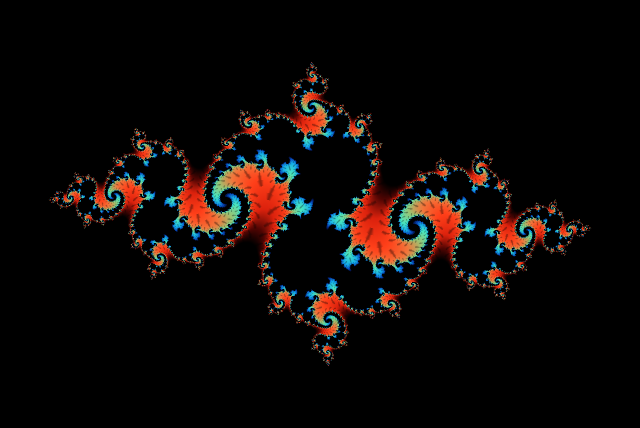
Reproduce this background procedurally as a Shadertoy shader.

```glsl
// Draws a quadratic Julia set: glowing spirals in red, green and blue on black.

#define SEED vec2(-0.8, 0.156)  // constant added at each step
#define VIEW_HEIGHT 2.4         // height of the canvas in the complex plane
#define MAX_STEPS 54
#define BAILOUT 8.0
#define VEIN_DEPTH 0.38         // darkness of the leaf-like veins
#define VEIN_WIDTH 0.35
#define SAMPLES 2               // samples per pixel side
#define STOPS 10

// Colour stops: red, green, blue, escape time
const vec4 PALETTE[STOPS] = vec4[STOPS](
    vec4(0.00, 0.00, 0.00,  9.5),
    vec4(0.32, 0.02, 0.01, 12.5),
    vec4(0.86, 0.13, 0.05, 16.0),
    vec4(1.00, 0.25, 0.10, 20.5),
    vec4(0.95, 0.46, 0.23, 25.0),
    vec4(0.60, 0.77, 0.45, 30.0),
    vec4(0.28, 0.90, 0.75, 36.0),
    vec4(0.08, 0.68, 0.92, 41.0),
    vec4(0.02, 0.28, 0.75, 46.0),
    vec4(0.00, 0.00, 0.12, 52.0));

vec3 escapeColor(float time) {
    vec3 color = PALETTE[0].rgb;
    for (int i = 1; i < STOPS; i++) {
        float blend = (time - PALETTE[i - 1].w) / (PALETTE[i].w - PALETTE[i - 1].w);
        color = mix(color, PALETTE[i].rgb, clamp(blend, 0.0, 1.0));
    }
    return color;
}

vec2 complexSquare(vec2 z) {
    return vec2(z.x * z.x - z.y * z.y, 2.0 * z.x * z.y);
}

vec3 julia(vec2 z) {
    for (int i = 0; i < MAX_STEPS; i++) {
        if (dot(z, z) > BAILOUT * BAILOUT) {
            // Continuous escape time, free of bands
            float time = float(i) - log2(log2(length(z)));

            // Veins follow the rays that leave along the positive real axis
            float angle = abs(atan(z.y, z.x));
            float vein = 1.0 - smoothstep(0.0, VEIN_WIDTH * 3.14159, angle);
            return escapeColor(time) * (1.0 - VEIN_DEPTH * vein);
        }
        z = complexSquare(z) + SEED;
    }
    return vec3(0.0);
}

void mainImage(out vec4 fragColor, in vec2 fragCoord) {
    vec3 total = vec3(0.0);

    // Average a grid of samples to smooth the edges
    for (int i = 0; i < SAMPLES * SAMPLES; i++) {
        vec2 cell = vec2(i % SAMPLES, i / SAMPLES);
        vec2 offset = (cell + 0.5) / float(SAMPLES) - 0.5;
        vec2 point = (fragCoord + offset - 0.5 * iResolution.xy) / iResolution.y;
        total += julia(point * VIEW_HEIGHT);
    }
    fragColor = vec4(total / float(SAMPLES * SAMPLES), 1.0);
}
```
